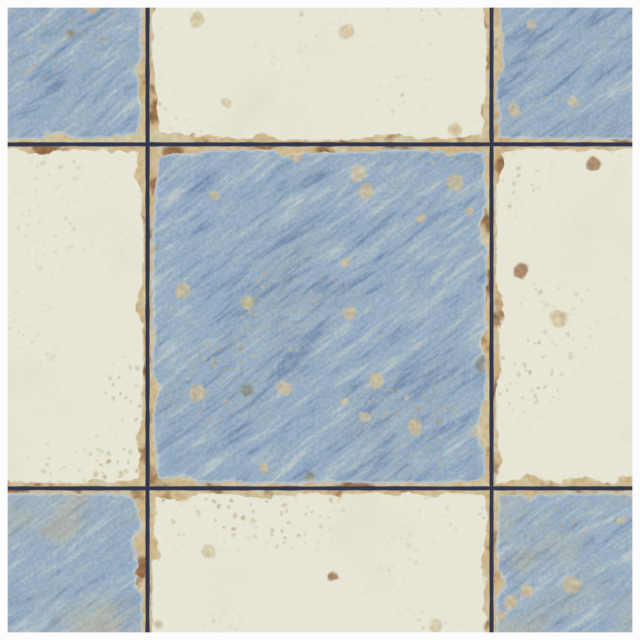
Reproduce this texture procedurally as a WebGL 2 fragment shader.

```glsl
#version 300 es
precision highp float;
// Worn checkerboard of glazed tiles: one whole blue tile amid cream and blue cut ones.
// A square grid gives joints and tile ids; gradient noise gives brushed streaks,
// ragged chipped rims and stains; jittered cells scatter the pits and speckles.
uniform vec2 u_resolution;
out vec4 fragColor;

const float PITCH = 0.5375;
const vec2 GRID_ORIGIN = vec2(0.2305, 0.237);
const float JOINT_HALF = 0.0031;
const float MARGIN = 0.012;

const vec3 PAPER = vec3(0.99);
const vec3 CREAM = vec3(0.905, 0.9, 0.84);
const vec3 BLUE = vec3(0.595, 0.68, 0.76);
const vec3 DEEP_BLUE = vec3(0.44, 0.55, 0.69);
const vec3 PALE_BLUE = vec3(0.72, 0.77, 0.78);
const vec3 CLAY = vec3(0.80, 0.70, 0.53);
const vec3 SAND = vec3(0.81, 0.77, 0.64);
const vec3 RUST = vec3(0.50, 0.33, 0.20);
const vec3 MOSS = vec3(0.46, 0.50, 0.47);
const vec3 JOINT = vec3(0.20, 0.22, 0.31);

float hash(vec2 p) {
  vec3 q = fract(p.xyx * vec3(0.1031, 0.1030, 0.0973));
  q += dot(q, q.yzx + 33.33);
  return fract((q.x + q.y) * q.z);
}

vec2 hash2(vec2 p) {
  return vec2(hash(p), hash(p + 57.3));
}

float corner(vec2 cell, vec2 offset) {
  float a = 6.2831853 * hash(cell);
  return dot(vec2(cos(a), sin(a)), offset);
}

float gradientNoise(vec2 p) {
  vec2 i = floor(p), f = fract(p), e = vec2(1, 0);
  vec2 u = f * f * f * (f * (f * 6.0 - 15.0) + 10.0);
  return mix(mix(corner(i, f), corner(i + e, f - e), u.x),
             mix(corner(i + e.yx, f - e.yx), corner(i + 1.0, f - 1.0), u.x), u.y);
}

float fbm(vec2 p) {
  float sum = 0.0, amp = 0.6;
  for (int i = 0; i < 4; i++) {
    sum += amp * gradientNoise(p);
    p = mat2(1.6, 1.2, -1.2, 1.6) * p + 7.1;
    amp *= 0.5;
  }
  return sum;
}

// Jittered round marks: x = coverage, y = random tint of the covering mark.
vec2 scatter(vec2 p, float cells, float density, float radius, float soft) {
  vec2 base = floor(p * cells), best = vec2(0);
  for (int y = -1; y <= 1; y++)
    for (int x = -1; x <= 1; x++) {
      vec2 c = base + vec2(x, y);
      float r = radius * mix(0.4, 1.0, hash(c + 13.7));
      float d = length(p - (c + hash2(c + 3.1)) / cells) - r;
      float cover = step(hash(c + 91.9), density) * (1.0 - smoothstep(-soft, soft, d));
      if (cover > best.x) best = vec2(cover, hash(c + 41.3));
    }
  return best;
}

// Diagonal brushing: long fine streaks over cloudy fading.
vec3 blueGlaze(vec2 p, float fade) {
  vec2 s = mat2(0.80, -0.60, 0.60, 0.80) * p;
  s.y += 0.006 * gradientNoise(p * 9.0);
  float broad = fbm(s * vec2(7.0, 42.0));
  float fine = fbm(s * vec2(20.0, 125.0) + 31.0);
  float cloud = fbm(p * 7.0 + 11.0);
  float tone = broad * 0.9 + fine * 0.85 + cloud * 0.55;
  vec3 c = mix(BLUE, DEEP_BLUE, smoothstep(0.0, 0.65, tone));
  c = mix(c, PALE_BLUE, smoothstep(0.0, 0.6, -tone));
  c = mix(c, SAND, 0.6 * fade * smoothstep(-0.15, 0.4, cloud + 0.4 * broad));
  return c + 0.05 * gradientNoise(p * 170.0);
}

// Milky glaze with faint warm clouds.
vec3 creamGlaze(vec2 p) {
  float cloud = fbm(p * 6.0 + 5.0);
  return mix(CREAM, SAND, 0.22 * smoothstep(0.05, 0.5, cloud)) + 0.012 * gradientNoise(p * 130.0);
}

// Large pits and clustered pinholes; blue tiles also carry dark mossy ones.
vec3 addPits(vec3 c, vec2 p, float isBlue, float soft) {
  vec2 w = p + 0.007 * vec2(fbm(p * 45.0), fbm(p * 45.0 + 19.0));
  vec2 pit = scatter(w, 13.0, mix(0.17, 0.36, isBlue), 0.014, soft + 0.0015);
  vec3 tint = mix(SAND, CLAY, pit.y);
  tint = mix(tint, mix(RUST, MOSS, isBlue), step(0.76, pit.y) * 0.75);
  c = mix(c, tint + 0.12 * gradientNoise(p * 120.0), 0.75 * pit.x);
  float cluster = smoothstep(-0.05, 0.35, fbm(p * 5.0 + 23.0));
  vec2 pin = scatter(w, 75.0, 0.45, 0.0036, soft + 0.001);
  return mix(c, mix(SAND, CLAY * 0.85, pin.y), pin.x * cluster * 0.7);
}

void main() {
  float px = 1.0 / min(u_resolution.x, u_resolution.y);
  vec2 uv = (gl_FragCoord.xy - 0.5 * u_resolution) * px + 0.5;
  vec2 grid = (uv - GRID_ORIGIN) / PITCH;
  vec2 id = floor(grid), local = fract(grid);
  vec2 side = min(local, 1.0 - local) * PITCH;
  float edge = min(side.x, side.y);
  float isBlue = 1.0 - mod(id.x + id.y + 4.0, 2.0);
  vec2 p = uv + 5.0 * hash2(id + 8.0);

  // Glazed face, more faded in the lowest row
  vec3 color = mix(creamGlaze(p), blueGlaze(p, id.y < 0.0 ? 1.0 : 0.15), isBlue);
  color = addPits(color, p, isBlue, px);

  // Bare clay along ragged rims and broken corners
  float chip = 0.035 * pow(hash(id * 2.0 + step(0.5, local) + 17.0), 2.0) * exp(-22.0 * (side.x + side.y));
  float bare = 0.007 + 0.035 * max(fbm(p * 13.0), 0.0) + 0.006 * fbm(p * 55.0) + chip;
  float glaze = edge - bare;
  float stain = smoothstep(0.08, 0.35, fbm(p * 17.0 + 47.0));
  vec3 clay = mix(CLAY, SAND, smoothstep(-0.2, 0.3, fbm(p * 24.0)));
  clay = mix(clay, RUST, stain * 0.75) + 0.07 * gradientNoise(p * 110.0);
  color = mix(clay, color, smoothstep(-px, px + 0.001, glaze));
  float lip = 1.0 - smoothstep(0.0, 0.0025 + px, abs(glaze - 0.002));
  color = mix(color, CREAM, 0.35 * lip);

  // Dark joints, slightly uneven, then the plain border
  float jointWidth = JOINT_HALF + 0.0008 * gradientNoise(uv * 40.0);
  color = mix(JOINT, color, smoothstep(-px, px, edge - jointWidth));
  vec2 border = abs(uv - 0.5) - (0.5 - MARGIN);
  color = mix(color, PAPER, smoothstep(-px, px, max(border.x, border.y)));
  fragColor = vec4(clamp(color, 0.0, 1.0), 1.0);
}
```
